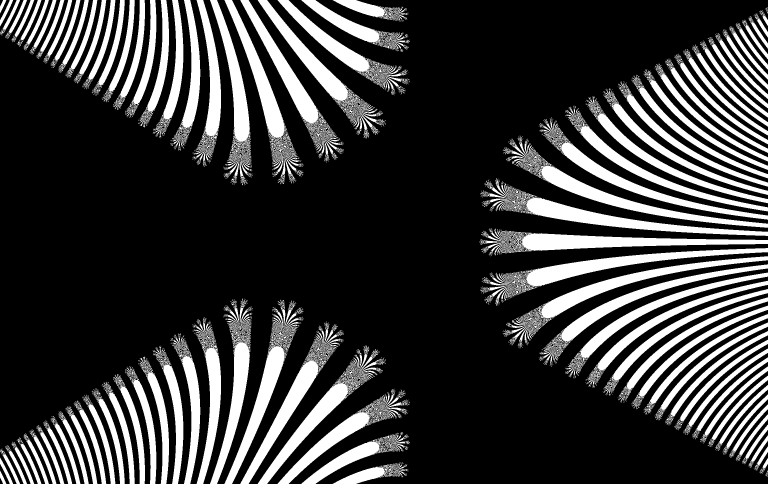
Write a WebGL 2 fragment shader that draws this background.

```glsl
#version 300 es
precision highp float;

uniform vec2 u_resolution;
out vec4 fragColor;

const int MAX_STEPS = 12;
const int GRID = 3;               // samples per pixel side
const float VIEW_HEIGHT = 4.0;    // plane units across the canvas height
const float BASIN_RADIUS = 0.78;  // inside this radius orbits fall to zero
const float FAR_LOG = 5.0;        // log radius where the phase alone decides
const float SOLID_LOG = 300.0;    // log radius that always counts as escaped
const vec3 BASIN_COLOR = vec3(0.0);
const vec3 ESCAPE_COLOR = vec3(1.0);

vec2 polar(float radius, float angle) {
    return radius * vec2(cos(angle), sin(angle));
}

vec2 complexMul(vec2 a, vec2 b) {
    return vec2(a.x * b.x - a.y * b.y, a.x * b.y + a.y * b.x);
}

vec2 complexCube(vec2 z) {
    return complexMul(complexMul(z, z), z);
}

// Escape mask of z -> z^3 exp(z^3), stepped through log radius and phase
float escapeMask(vec2 z, float basinRadius, float farLog, float solidLog) {
    for (int i = 0; i < MAX_STEPS; i++) {
        if (length(z) < basinRadius) return 0.0;
        vec2 cube = complexCube(z);
        float logRadius = cube.x + log(length(cube));
        float phase = cube.y + atan(cube.y, cube.x);
        if (logRadius > solidLog) return 1.0;
        // A distant point grows in three sectors and collapses in the others
        if (logRadius > farLog) return step(0.0, cos(3.0 * phase));
        z = polar(exp(logRadius), phase);
    }
    return 0.0;
}

vec2 toPlane(vec2 pixel, vec2 resolution, float viewHeight) {
    return (pixel - 0.5 * resolution) * viewHeight / resolution.y;
}

// Average a grid of samples to smooth the filament edges
float coverage(vec2 pixel, vec2 resolution) {
    float total = 0.0;
    for (int y = 0; y < GRID; y++) {
        for (int x = 0; x < GRID; x++) {
            vec2 offset = (vec2(x, y) + 0.5) / float(GRID) - 0.5;
            vec2 z = toPlane(pixel + offset, resolution, VIEW_HEIGHT);
            total += escapeMask(z, BASIN_RADIUS, FAR_LOG, SOLID_LOG);
        }
    }
    return total / float(GRID * GRID);
}

void main() {
    float mask = coverage(gl_FragCoord.xy, u_resolution);
    fragColor = vec4(mix(BASIN_COLOR, ESCAPE_COLOR, mask), 1.0);
}
```
